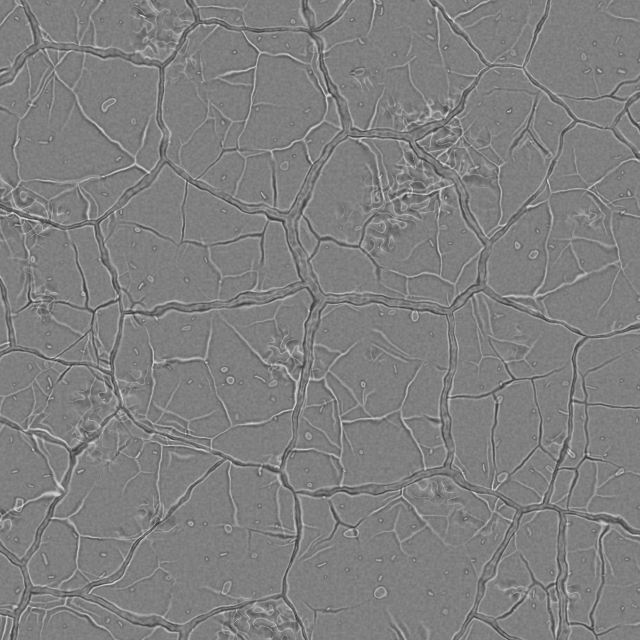
A Shadertoy shader for this texture map:

```glsl
// Cracked dried mud in flat grey relief: plates from nested Voronoi cells.
// Coarse cells give wide fissures, and each plate is split by finer cells.
// Gradient noise bends the cracks, varies their strength and adds crusts.

vec2 hash2(vec2 p) {
    vec3 q = fract(vec3(p.xyx) * vec3(0.1031, 0.1030, 0.0973));
    q += dot(q, q.yzx + 33.33);
    return fract((q.xx + q.yz) * q.zy);
}

float gradientDot(vec2 cell, vec2 offset) {
    float angle = 6.2832 * hash2(cell).x;
    return dot(vec2(cos(angle), sin(angle)), offset);
}

// Gradient noise, roughly -0.7 to 0.7
float noise(vec2 p) {
    vec2 i = floor(p), f = fract(p), e = vec2(1, 0);
    vec2 u = f * f * f * (f * (f * 6.0 - 15.0) + 10.0);
    return mix(mix(gradientDot(i, f), gradientDot(i + e, f - e), u.x),
               mix(gradientDot(i + e.yx, f - e.yx), gradientDot(i + 1.0, f - 1.0), u.x), u.y);
}

vec2 noise2(vec2 p) { return vec2(noise(p), noise(p + 51.7)); }

float bump(float x, float width) { return exp(-x * x / (width * width)); }

// Voronoi border: x = distance, yz = random id of the cell, w = facing to light
vec4 cellBorder(vec2 p, float scale, vec2 shift) {
    p = p * scale + shift;
    vec2 g = floor(p), f = fract(p), cell = vec2(0), near = vec2(0), normal = vec2(1, 0);
    float best = 9.0, border = 9.0;
    for (int y = -1; y <= 1; y++)
    for (int x = -1; x <= 1; x++) {
        vec2 o = vec2(x, y), r = o + hash2(g + o) - f;
        if (dot(r, r) < best) { best = dot(r, r); near = r; cell = o; }
    }
    for (int y = -2; y <= 2; y++)
    for (int x = -2; x <= 2; x++) {
        vec2 o = cell + vec2(x, y), r = o + hash2(g + o) - f, gap = r - near;
        if (dot(gap, gap) > 1e-5) {
            float d = dot(0.5 * (near + r), normalize(gap));
            if (d < border) { border = d; normal = normalize(gap); }
        }
    }
    return vec4(border / scale, hash2(g + cell + 7.3), dot(normal, vec2(0.6, 0.8)));
}

// Thin raised crack lip, its dark halo balances the bright core
float lip(float d, float facing) {
    return 0.22 * bump(d, 0.0015) - (0.075 + 0.04 * facing) * bump(d - 0.0038, 0.0021);
}

// Small scattered chips: bent bright strokes, specks and a few outlined flakes
float flakes(vec2 p, float scale, float share) {
    p += 0.006 * noise2(p * 55.0);
    vec2 g = floor(p * scale), h = hash2(g + 3.1), k = hash2(g + 91.0), m = hash2(g + 47.0);
    vec2 q = fract(p * scale) - 0.5 - 0.4 * (m - 0.5);
    vec2 dir = vec2(cos(6.2832 * k.x), sin(6.2832 * k.x));
    float reach = 0.15 * h.y * h.y;
    float d = length(q - dir * clamp(dot(q, dir), -reach, reach)) / scale;
    d -= k.y > 0.88 ? 0.1 / scale : 0.0;
    return step(h.x, share) * (0.5 + m.x) * (0.16 * bump(d, 0.0014) - 0.07 * bump(d - 0.003, 0.0015));
}

// Crumbled crust of curling ridges lit from above
float crust(vec2 p) {
    vec2 q = p * 62.0 + 0.9 * noise2(p * 38.0);
    float n = noise(q);
    return 0.17 * bump(n, 0.08) - 0.035 + 0.22 * (n - noise(q + vec2(0.15, 0.24)))
         + 0.1 * noise(p * 130.0);
}

void mainImage(out vec4 fragColor, in vec2 fragCoord) {
    vec2 p = fragCoord / iResolution.y;
    vec2 bent = p + 0.032 * noise2(p * 5.0) + 0.013 * noise2(p * 15.0 + 9.0)
              + 0.006 * noise2(p * 36.0) + 0.002 * noise2(p * 85.0);

    // Plate surface: fine grain, chips and crust patches
    float grey = 0.5 + 0.05 * noise(p * 230.0) + 0.03 * noise(p * 125.0 + 5.0);
    grey += flakes(p, 21.0, 0.22) + 0.8 * flakes(p + 0.37, 37.0, 0.25);
    float rough = 0.3 * noise(p * 19.0);
    float crusted = max(smoothstep(0.25, 0.45, noise(p * 3.7 + 21.0) + rough),
                        smoothstep(0.36, 0.52, noise(p * 8.0 + 60.0) + rough));
    grey += crusted * crust(p);

    // Nested cells: every plate carries its own finer pattern
    vec4 fissure = cellBorder(bent, 4.3, vec2(2.0, 5.0));
    vec4 crack = cellBorder(bent, 8.5, 40.0 * fissure.yz);
    vec4 hair = cellBorder(bent + 0.008 * noise2(p * 14.0), 13.0, 40.0 * crack.yz);

    // Hairlines and curled edges that fade in and out
    grey += 0.5 * smoothstep(0.02, 0.25, noise(p * 7.0 + 13.0)) * lip(hair.x, hair.w);
    float curl = abs(crack.x - 0.009 - 0.012 * noise(p * 16.0));
    grey += 0.5 * smoothstep(0.2, 0.35, noise(p * 9.0 + 31.0)) * lip(curl, 0.0);

    // Medium cracks: mostly a bright lip, in places a dark slit
    float slit = smoothstep(0.0, 0.2, noise(p * 4.0 + 70.0));
    float strength = smoothstep(-0.45, 0.0, noise(p * 5.0 + 44.0)) * (0.9 + 1.1 * noise(p * 32.0));
    float dark = 0.12 * bump(crack.x - 0.0036, 0.0016) - 0.18 * bump(crack.x, 0.002);
    grey += strength * mix(lip(crack.x, crack.w), dark, slit);

    // Wide fissures: streaky grey floor, dark broken walls and bright outer rims
    float halfWidth = clamp(0.0028 + 0.011 * noise(p * 2.6 + 3.0), 0.0012, 0.0072)
                    + 0.0022 * noise(p * 42.0);
    float d = fissure.x - halfWidth;
    float inside = 1.0 - smoothstep(-0.001, 0.0015, d);
    float streak = bump(fissure.x - 0.003 - 0.006 * noise(p * 30.0 + 4.0), 0.0012);
    float bed = 0.5 + 0.1 * noise(p * 115.0) + 0.1 * noise(p * 180.0)
              + 0.09 * (streak - 0.25) * smoothstep(0.003, 0.006, halfWidth);
    grey = mix(grey, bed, inside);
    grey -= 0.155 * bump(d, 0.0017) * (0.85 + 1.2 * noise(p * 36.0) + 0.25 * fissure.w);
    grey += 0.155 * bump(d - 0.0033, 0.0016) * (0.85 + 1.1 * noise(p * 29.0 + 8.0));

    fragColor = vec4(vec3(clamp(grey, 0.26, 0.8)), 1.0);
}
```
